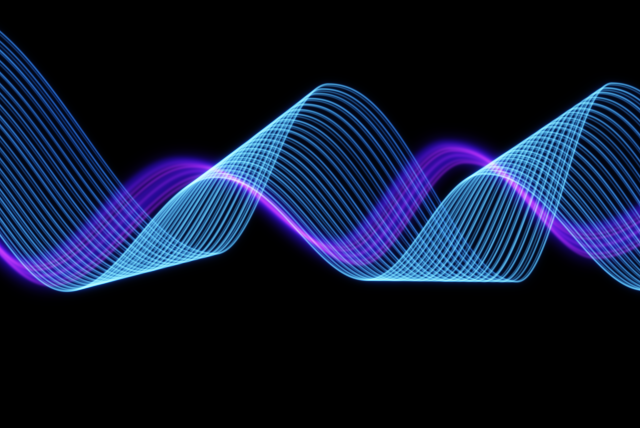
Write a Shadertoy shader that draws this background.

```glsl
// Long-exposure light trails: a twisting cyan wire ribbon over soft violet waves on black.
#define WIRES 21
#define WIRE_WIDTH 0.0021
#define WIRE_GLOW 0.0055
#define VEILS 9
#define VEIL_WIDTH 0.006
#define EXPOSURE 1.35
#define DEEP_BLUE vec3(0.07, 0.27, 0.95)
#define ICE_CYAN vec3(0.30, 0.80, 1.10)
#define INDIGO vec3(0.13, 0.03, 0.75)
#define MAGENTA vec3(0.55, 0.09, 0.90)

const float PI = 3.14159265;
const int KNOTS = 7;

// Alternating crests and valleys of each ribbon's two border strands.
const vec2 wireNear[KNOTS] = vec2[KNOTS](
    vec2(-0.215, 0.629), vec2(0.156, 0.320), vec2(0.504, 0.586), vec2(0.859, 0.346),
    vec2(1.133, 0.594), vec2(1.514, 0.322), vec2(1.85, 0.60));
const vec2 wireFar[KNOTS] = vec2[KNOTS](
    vec2(-0.176, 1.0), vec2(0.508, 0.408), vec2(0.771, 0.805), vec2(1.215, 0.342),
    vec2(1.436, 0.807), vec2(1.875, 0.326), vec2(2.2, 0.80));
const vec2 veilNear[KNOTS] = vec2[KNOTS](
    vec2(-0.215, 0.630), vec2(0.059, 0.391), vec2(0.420, 0.625), vec2(0.781, 0.434),
    vec2(1.045, 0.664), vec2(1.367, 0.469), vec2(1.70, 0.60));
const vec2 veilFar[KNOTS] = vec2[KNOTS](
    vec2(-0.20, 0.55), vec2(0.117, 0.334), vec2(0.498, 0.586), vec2(0.844, 0.383),
    vec2(1.090, 0.621), vec2(1.396, 0.398), vec2(1.75, 0.56));

float hash(float n) {
    return fract(sin(n * 127.1 + 3.7) * 4375.85);
}

// One-dimensional gradient noise, roughly -0.5 to 0.5.
float gradientNoise(float x) {
    float cell = floor(x), f = x - cell;
    float a = (hash(cell) * 2.0 - 1.0) * f;
    float b = (hash(cell + 1.0) * 2.0 - 1.0) * (f - 1.0);
    return mix(a, b, f * f * f * (f * (f * 6.0 - 15.0) + 10.0));
}

// Distance to the strand at blend t (x), and how far it is falling (y).
vec2 strand(vec2 near[KNOTS], vec2 far[KNOTS], float t, vec2 p) {
    vec2 result = vec2(10.0, 0.0);
    for (int k = 0; k < KNOTS - 1; k++) {
        vec2 a = mix(near[k], far[k], t);
        vec2 b = mix(near[k + 1], far[k + 1], t);
        if (p.x < a.x || p.x >= b.x) continue;
        bool falling = b.y < a.y;
        float u = (p.x - a.x) / (b.x - a.x);
        if (falling) u = pow(u, 1.1);
        float y = mix(a.y, b.y, 0.5 - 0.5 * cos(PI * u));
        float slope = (b.y - a.y) / (b.x - a.x) * 0.5 * PI * sin(PI * u);
        result = vec2(abs(p.y - y) * inversesqrt(1.0 + slope * slope),
                      falling ? sin(PI * u) : 0.0);
    }
    return result;
}

float gauss(float d, float width) {
    return exp(-d * d / (width * width));
}

// Soft violet bands with a few hot magenta filaments.
vec3 veils(vec2 p) {
    vec3 light = vec3(0.0);
    for (int i = 0; i < VEILS; i++) {
        float id = float(i);
        float s = id / float(VEILS - 1);
        float d = strand(veilNear, veilFar, s, p).x;
        float heat = hash(id + 20.0);
        float width = VEIL_WIDTH * mix(1.7, 0.6, heat);
        float flicker = 0.8 + 0.8 * gradientNoise(p.x * 5.0 + id * 17.0);
        light += mix(INDIGO, MAGENTA, heat * heat) * gauss(d, width) * flicker * 0.55;
        light += INDIGO * gauss(d, 0.024) * 0.09;
    }
    return light;
}

// Fine wires, each with a fainter companion beside it.
vec3 wires(vec2 p, float pixel) {
    vec3 light = vec3(0.0);
    float width = max(WIRE_WIDTH, 0.65 * pixel);
    for (int i = 0; i < 2 * WIRES; i++) {
        float id = float(i / 2);
        float companion = float(i % 2);
        float t = (id + 0.3 * (hash(id) - 0.5)) / float(WIRES - 1);
        t = pow(clamp(t, 0.0, 1.0), 1.12) - companion * (0.010 + 0.012 * hash(id + 50.0));
        t = clamp(t, 0.0, 1.0);
        vec2 s = strand(wireNear, wireFar, t, p);
        float fade = s.y * (0.35 + 0.65 * t);
        float power = mix(0.95, 0.65, fade) * mix(1.0, 0.4, companion);
        power *= 0.95 + 0.7 * gradientNoise(p.x * 4.0 + id * 9.3);
        vec3 tint = mix(ICE_CYAN, DEEP_BLUE, 0.25 + 0.55 * fade);
        light += tint * gauss(s.x, width) * power;
        light += DEEP_BLUE * exp(-s.x / WIRE_GLOW) * power * 0.13;
    }
    return light;
}

void mainImage(out vec4 fragColor, in vec2 fragCoord) {
    // Height spans 0 to 1; width is scaled to 1.5.
    vec2 p = fragCoord / iResolution.xy * vec2(1.5, 1.0);
    vec3 light = veils(p) + wires(p, 1.0 / iResolution.y);
    vec3 color = 1.0 - exp(-EXPOSURE * light);
    fragColor = vec4(color, 1.0);
}
```
